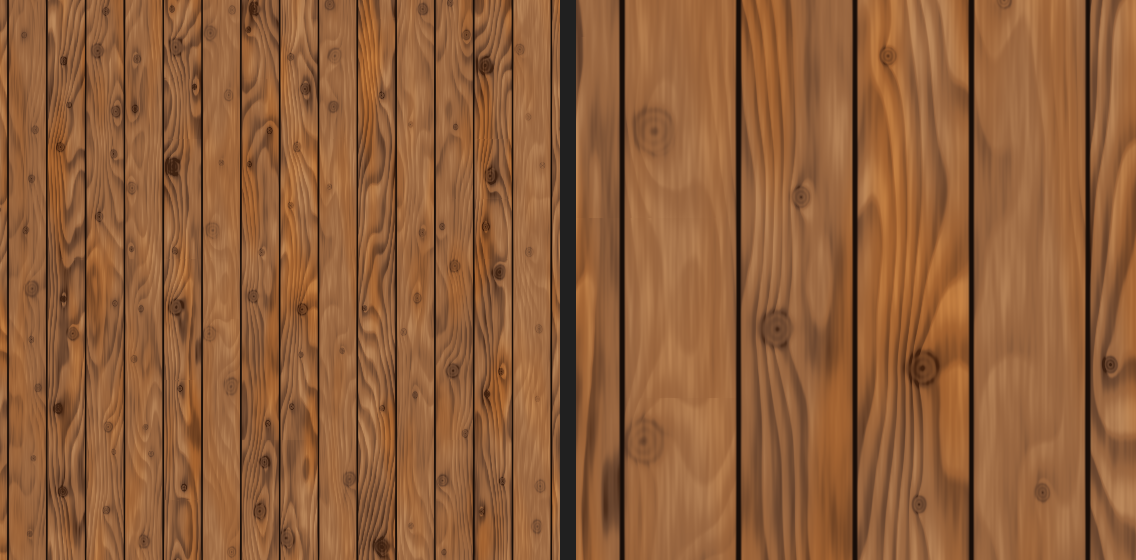
Left, the full canvas; right, a detail of the centre.
Write a Shadertoy shader that draws this texture.

```glsl
// Weathered vertical timber boards with dark gaps, cathedral grain and knots.
// Growth rings are contour lines of a stretched noise field; each knot adds a
// bump to that field, so the rings flow around it. Tone is mapped to a ramp.

#define BOARDS 14.43      // boards across the canvas
#define FIRST_GAP 0.0143  // canvas position of the first gap
#define GAP_WIDTH 0.042   // gap width, in board widths
#define RINGS 9.0         // growth rings per board width
#define KNOT_STEP 1.55    // knot spacing along a board, in board widths
#define BASE_TONE 0.69    // overall lightness on the colour ramp

const float TAU = 6.2831853;
const vec3 GAP_COLOR   = vec3(0.09, 0.05, 0.03);
const vec3 DARK_BROWN  = vec3(0.24, 0.13, 0.065);
const vec3 BROWN       = vec3(0.41, 0.27, 0.18);
const vec3 TAN         = vec3(0.60, 0.40, 0.25);
const vec3 HONEY       = vec3(0.74, 0.54, 0.36);
const vec3 AMBER_TINT  = vec3(1.08, 0.94, 0.66);

// Integer hash giving two values in 0..1
vec2 hash2(vec2 cell) {
    uvec2 n = uvec2(ivec2(floor(cell + 0.5))) * 1664525u + 1013904223u;
    n.x += n.y * 1664525u;
    n.y += n.x * 1664525u;
    n ^= n >> 16u;
    n.x += n.y * 1664525u;
    n.y += n.x * 1664525u;
    n ^= n >> 16u;
    return vec2(n & 65535u) / 65535.0;
}

float cornerSlope(vec2 cell, vec2 offset) {
    float angle = TAU * hash2(cell).x;
    return dot(vec2(cos(angle), sin(angle)), offset);
}

float gradientNoise(vec2 p) {
    vec2 i = floor(p), f = p - i;
    vec2 w = f * f * f * (f * (f * 6.0 - 15.0) + 10.0);
    vec2 e = vec2(1.0, 0.0);
    float low  = mix(cornerSlope(i, f), cornerSlope(i + e.xy, f - e.xy), w.x);
    float high = mix(cornerSlope(i + e.yx, f - e.yx), cornerSlope(i + e.xx, f - e.xx), w.x);
    return mix(low, high, w.y);
}

// Returns x: bump for the ring field, y: darkening, z: knot core mask
vec3 knots(vec2 p, float id) {
    vec3 sum = vec3(0.0);
    float row = floor(p.y / KNOT_STEP);
    for (float j = -1.0; j <= 1.0; j++) {
        vec2 cell = vec2(id * 7.0 + 3.0, row + j);
        vec2 place = hash2(cell), kind = hash2(cell + vec2(211.0, 97.0));
        if (kind.y < 0.2) continue;
        vec2 center = vec2(mix(0.18, 0.82, place.x), (row + j + mix(0.1, 0.9, place.y)) * KNOT_STEP);
        float radius = mix(0.06, 0.2, kind.x * kind.x);
        vec2 q = (p - center) / radius;
        q.x += 0.25 * gradientNoise(p * 4.0 + id * 13.0);
        float d = length(q * vec2(1.0, 0.85));
        float flow = length(q * vec2(0.8, 0.38));
        float core = 1.0 - smoothstep(0.6, 1.15, d);
        float rim = exp(-16.0 * (d - 0.95) * (d - 0.95));
        float heart = exp(-9.0 * d * d);
        sum.x += 18.0 * radius * exp(-0.8 * flow);
        sum.y += 0.14 * core + 0.22 * rim + 0.25 * heart + 0.13 * exp(-0.6 * flow * flow);
        sum.y += 0.07 * core * cos(d * 12.0);
        sum.z = max(sum.z, core);
    }
    return sum;
}

vec3 woodRamp(float t) {
    vec3 color = mix(DARK_BROWN, BROWN, smoothstep(0.0, 0.28, t));
    color = mix(color, TAN, smoothstep(0.22, 0.62, t));
    return mix(color, HONEY, smoothstep(0.58, 1.0, t));
}

void mainImage(out vec4 fragColor, in vec2 fragCoord) {
    // Board coordinates: p.x runs 0..1 across a board, p.y along it
    vec2 uv = fragCoord / iResolution.x;
    float across = (uv.x - FIRST_GAP) * BOARDS;
    float id = floor(across);
    vec2 p = vec2(across - id, uv.y * BOARDS);
    float pixel = BOARDS / iResolution.x;
    vec2 seed = vec2(id * 17.0, id * 31.0);
    vec2 trait = hash2(vec2(id, 57.0));

    // Plain and strongly figured boards take turns
    float figure = clamp(0.55 + 0.45 * cos(2.4 * (id - 1.3)) + 0.25 * (trait.y - 0.5), 0.0, 1.0);

    // Growth rings
    vec3 knot = knots(p, id);
    float field = 0.5 * p.x + 0.65 * gradientNoise(p * vec2(1.1, 0.22) + seed);
    field += 0.07 * gradientNoise(p * vec2(3.0, 0.9) + seed);
    float phase = RINGS * field + knot.x;
    float s = fract(phase);
    float ring = smoothstep(0.1, 0.78, s) * (1.0 - smoothstep(0.82, 1.0, s));
    ring = mix(ring, 0.4, max(knot.z, clamp(fwidth(phase) * 1.3 - 0.2, 0.0, 1.0)));

    // Fibres and stains
    float fibre = gradientNoise(p * vec2(16.0, 0.9) + seed) + 0.8 * gradientNoise(p * vec2(34.0, 2.2) + seed);
    float stain = gradientNoise(p * vec2(1.4, 0.45) + seed + 71.0) + 0.5 * gradientNoise(p * vec2(3.0, 1.6) + seed);
    float tone = BASE_TONE + 0.12 * (trait.x - 0.5) + 0.15 * fibre + mix(0.14, 0.3, figure) * stain;
    tone -= (ring - 0.15) * mix(0.1, 0.4, figure) + knot.y * mix(0.75, 1.15, figure);

    // Rounded board edges darken toward the gap
    float edge = min(p.x, 1.0 - p.x);
    tone -= 0.2 * exp(-edge * 22.0);

    vec3 color = woodRamp(tone);
    float amber = smoothstep(-0.1, 0.45, gradientNoise(p * vec2(1.8, 0.35) + seed + 29.0));
    color *= mix(vec3(1.0), AMBER_TINT, amber * mix(0.25, 0.85, figure));

    // Gap between boards, slightly uneven in width
    float halfGap = 0.5 * GAP_WIDTH * (1.0 + 0.35 * gradientNoise(vec2(floor(across + 0.5) * 5.3, p.y * 0.6)));
    float blur = max(0.6 * pixel, 0.012);
    color = mix(GAP_COLOR, color, smoothstep(halfGap - blur, halfGap + blur, edge));
    fragColor = vec4(color, 1.0);
}
```
